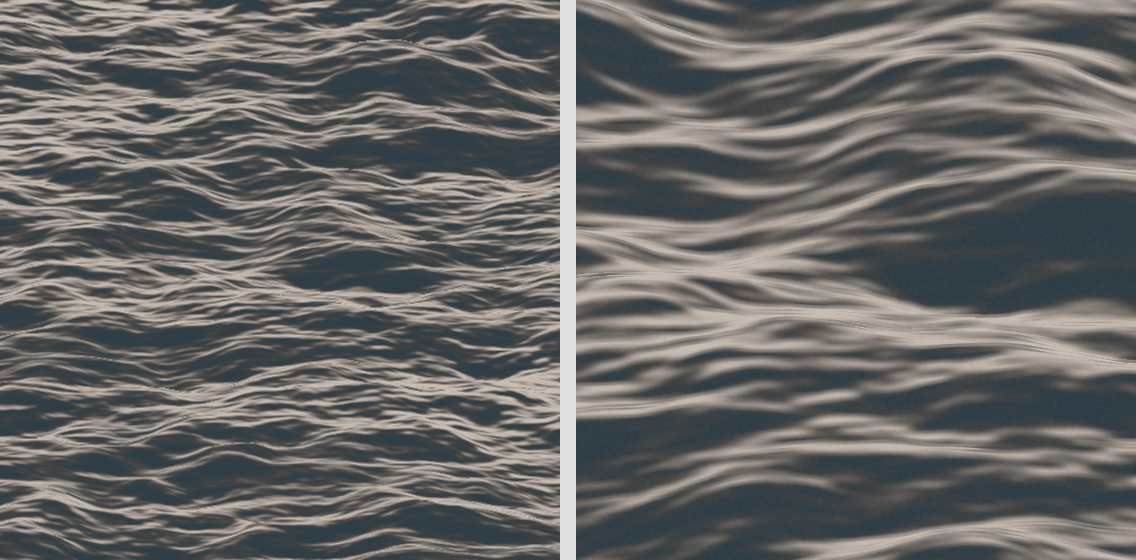
Left: the whole. Right: its middle third, enlarged.
Give the GLSL for this texture, as a WebGL 1 fragment shader.

```glsl
precision highp float;
// Rippled sea at dusk: long dark wave faces, pale crests and streaks of sky.
// A stretched-noise height field is viewed at a slant, so near crests hide
// what lies behind; the slope at the visible point picks the water colour.

uniform vec2 u_resolution;

// Wave sizes (width, depth) and steepness, from swell to ripples
const vec2 SWELL_SIZE  = vec2(0.300, 0.085);
const vec2 WAVE_SIZE   = vec2(0.150, 0.036);
const vec2 CHOP_SIZE   = vec2(0.080, 0.017);
const vec2 RIPPLE_SIZE = vec2(0.050, 0.0085);
const vec2 FLECK_SIZE  = vec2(0.024, 0.0045);
const float SWELL_STEEP  = 0.62;
const float WAVE_STEEP   = 0.70;
const float CHOP_STEEP   = 0.62;
const float RIPPLE_STEEP = 0.55;
const float FLECK_STEEP  = 0.38;

// Large calm and glittering bands, and the gentle bending of the rows
const vec2 BAND_SIZE = vec2(0.90, 0.14);
const float BAND_STRENGTH = 1.0;
const float BEND_SIZE = 0.35;
const float BEND_HEIGHT = 0.05;

// Visibility search, tone curve and finish
const int STEPS = 26;
const float REACH = 0.055;
const float SLOPE_STEP = 0.001;
const float MEDIAN_SLOPE = 0.28;
const float SLOPE_SPREAD = 0.30;
const float SOFTNESS = 0.001;
const float GRAIN_SIZE = 0.0025;
const float GRAIN = 0.022;

const vec3 DEEP_TEAL  = vec3(0.18, 0.24, 0.275);
const vec3 TEAL       = vec3(0.21, 0.25, 0.27);
const vec3 SLATE      = vec3(0.27, 0.27, 0.27);
const vec3 UMBER      = vec3(0.36, 0.35, 0.34);
const vec3 TAUPE      = vec3(0.47, 0.45, 0.42);
const vec3 ROSE_GREY  = vec3(0.61, 0.57, 0.55);
const vec3 PALE_SKY   = vec3(0.74, 0.70, 0.66);
const vec3 GLINT      = vec3(0.79, 0.75, 0.71);

vec2 hash2(vec2 cell) {
  vec3 h = fract(cell.xyx * vec3(0.1031, 0.1030, 0.0973));
  h += dot(h, h.yzx + 33.33);
  return fract((h.xx + h.yz) * h.zy) * 2.0 - 1.0;
}

// Gradient noise, roughly -0.7 to 0.7
float noise(vec2 p) {
  vec2 i = floor(p), f = p - i;
  vec2 w = f * f * f * (f * (f * 6.0 - 15.0) + 10.0);
  float a = dot(hash2(i), f);
  float b = dot(hash2(i + vec2(1.0, 0.0)), f - vec2(1.0, 0.0));
  float c = dot(hash2(i + vec2(0.0, 1.0)), f - vec2(0.0, 1.0));
  float d = dot(hash2(i + 1.0), f - 1.0);
  return mix(mix(a, b, w.x), mix(c, d, w.x), w.y);
}

// One layer of waves, its rows tilted a little
float layer(vec2 p, vec2 size, float steep, float tilt, float seed) {
  p.y += tilt * p.x;
  return steep * size.y * noise(p / size + seed);
}

float waves(vec2 p) {
  return layer(p, SWELL_SIZE, SWELL_STEEP, 0.02, 17.3)
       + layer(p, WAVE_SIZE, WAVE_STEEP, -0.05, 41.7)
       + layer(p, CHOP_SIZE, CHOP_STEEP, 0.06, 73.1);
}

float ripples(vec2 p) {
  return layer(p, RIPPLE_SIZE, RIPPLE_STEEP, -0.04, 107.9)
       + layer(p, FLECK_SIZE, FLECK_STEEP, 0.03, 151.3);
}

// Walk away from the viewer to the first water that covers this point
float visibleDepth(vec2 p) {
  float stride = 2.0 * REACH / float(STEPS);
  float depth = p.y - REACH;
  float before = -REACH;
  for (int i = 0; i < STEPS; i++) {
    float over = depth + waves(vec2(p.x, depth)) - p.y;
    if (over >= 0.0) return depth - stride * over / max(over - before, 1e-5);
    before = over;
    depth += stride;
  }
  return depth;
}

float ramp(float a, float b, float x) { return clamp((x - a) / (b - a), 0.0, 1.0); }

// Colour by brightness rank, so each tone keeps its share of the area
vec3 waterColour(float rank) {
  vec3 c = mix(DEEP_TEAL, TEAL, ramp(0.0, 0.11, rank));
  c = mix(c, SLATE, ramp(0.11, 0.33, rank));
  c = mix(c, UMBER, ramp(0.33, 0.53, rank));
  c = mix(c, TAUPE, ramp(0.53, 0.69, rank));
  c = mix(c, ROSE_GREY, ramp(0.69, 0.83, rank));
  c = mix(c, PALE_SKY, ramp(0.83, 0.945, rank));
  return mix(c, GLINT, ramp(0.945, 1.0, rank));
}

vec3 sea(vec2 p) {
  float band = noise(p / BAND_SIZE + 5.4);
  p.y += BEND_HEIGHT * noise(p / BEND_SIZE + 29.6);
  vec2 hit = vec2(p.x, visibleDepth(p));
  vec2 e = vec2(0.0, SLOPE_STEP);
  float rise = waves(hit + e) - waves(hit - e);
  rise += (1.0 + 1.2 * band) * (ripples(hit + e) - ripples(hit - e));
  float slope = rise / (2.0 * SLOPE_STEP) - BAND_STRENGTH * band;
  return waterColour(1.0 / (1.0 + exp((slope - MEDIAN_SLOPE) / SLOPE_SPREAD)));
}

void main() {
  vec2 p = gl_FragCoord.xy / u_resolution.y;
  vec2 tap = vec2(0.0, SOFTNESS);
  vec3 colour = 0.5 * (sea(p + tap) + sea(p - tap));
  colour += GRAIN * noise(p / GRAIN_SIZE);
  gl_FragColor = vec4(colour, 1.0);
}
```
